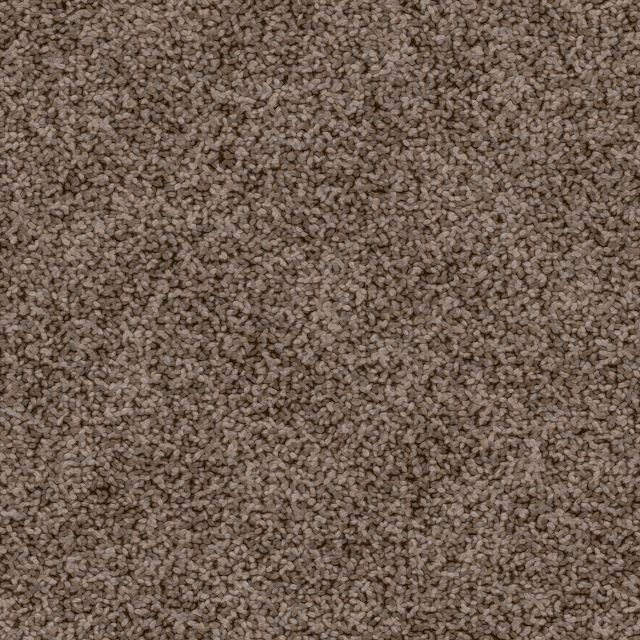
Reproduce this texture procedurally as a Shadertoy shader.

```glsl
const vec3  SHADOW_BROWN = vec3(0.25, 0.18, 0.12);
const vec3  LIGHT_BEIGE  = vec3(0.66, 0.59, 0.55);
const vec3  HUE_SHIFT    = vec3(0.014, -0.004, -0.022);
const vec2  GRID         = vec2(110.0, 140.0);    // tufts across and up
const vec2  TUFT_RADII   = vec2(0.0062, 0.0039);  // half length, half width
const float JITTER       = 0.95;
const float TILT_RANGE   = 2.3;    // spread of tuft angles, radians
const float LIFT         = 0.5;    // how far tufts rise over each other
const float EDGE         = 8.0;    // crispness where tufts meet
const float TONE_MEAN    = 0.63;
const float TONE_RANGE   = 0.64;
const float TOP_LIGHT    = 0.09;
const float STRAND       = 0.08;
const float CREASE       = 0.62;
const float MOTTLE       = 0.025;

vec3 hash3(vec2 cell) {
    vec3 p = fract(cell.xyx * vec3(0.1031, 0.1030, 0.0973));
    p += dot(p, p.yxz + 33.33);
    return fract((p.xxy + p.yzz) * p.zyx);
}

// Twisted yarn: streaks running along the tuft, slightly bent
float strands(vec2 q, float phase) {
    return sin(q.y * 5.0 + q.x * 1.6 + phase)
         + 0.6 * sin(q.x * 4.3 - q.y * 2.1 + phase * 2.7);
}

// Broad, faint patches in the pile
float mottle(vec2 p) {
    return sin(p.x * 17.0 + 2.0 * sin(p.y * 11.0))
         + sin(p.y * 23.0 + 2.0 * sin(p.x * 14.0 + 1.3));
}

// Cellular pile of overlapping ellipses: x = tone, y = hue, z = height
vec3 pile(vec2 p) {
    vec2 home = floor(p * GRID);
    vec2 sum = vec2(0.0);
    float total = 0.0;
    for (int j = -2; j <= 2; j++)
    for (int i = -2; i <= 2; i++) {
        vec2 cell = home + vec2(i, j);
        vec3 place = hash3(cell + 17.0);
        vec3 look = hash3(cell + 291.0);

        vec2 centre = (cell + 0.5 + JITTER * (place.xy - 0.5)) / GRID;
        vec2 offset = p - centre;
        float angle = (place.z - 0.5) * TILT_RANGE;
        float c = cos(angle), s = sin(angle);
        vec2 radii = TUFT_RADII * (0.85 + 0.3 * look.z);
        vec2 q = vec2(c * offset.x + s * offset.y,
                      c * offset.y - s * offset.x) / radii;

        float height = 1.0 - dot(q, q) + LIFT * look.y;
        float weight = exp(EDGE * height);
        float tone = TONE_MEAN + TONE_RANGE * (look.x - 0.5)
                   + TOP_LIGHT * clamp(q.y, -1.0, 1.0)
                   + STRAND * strands(q, 6.28 * look.z);
        float hue = fract(look.x * 7.0 + look.y * 5.0) * 2.0 - 1.0;
        sum += weight * vec2(tone, hue);
        total += weight;
    }
    total = max(total, 1e-9);
    return vec3(sum / total, log(total) / EDGE);
}

void mainImage(out vec4 fragColor, in vec2 fragCoord) {
    vec2 p = fragCoord / iResolution.y;
    vec3 tuft = pile(p);

    // Dark creases and holes where the pile is low
    float depth = 1.0 - smoothstep(-0.25, 1.05, tuft.z);
    float tone = tuft.x - CREASE * depth + MOTTLE * mottle(p);

    vec3 colour = mix(SHADOW_BROWN, LIGHT_BEIGE, clamp(tone, -0.25, 1.2));
    colour += HUE_SHIFT * tuft.y * (1.0 - depth);
    fragColor = vec4(colour, 1.0);
}
```
